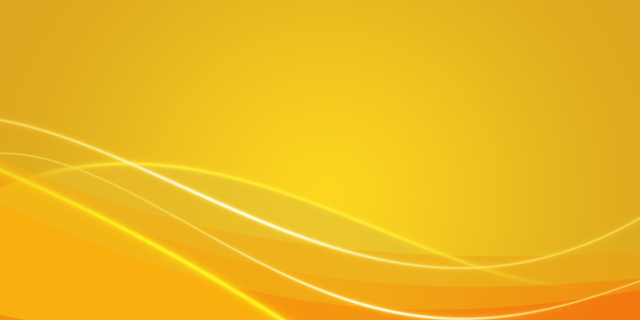
Write a WebGL 2 fragment shader that draws this background.

```glsl
#version 300 es
precision highp float;
// Golden backdrop with layered orange waves and glowing curved ribbons.
uniform vec2 u_resolution;
out vec4 outColor;

// Smooth quartic passing through five heights at x = 0, 0.5, 1, 1.5, 2
float wave(float x, float first, vec4 rest) {
    float u = x * 2.0;
    float a = u - 1.0, b = u - 2.0, c = u - 3.0, d = u - 4.0;
    return first * a * b * c * d / 24.0
         + dot(rest, vec4(-u * b * c * d / 6.0, u * a * c * d / 4.0,
                          -u * a * b * d / 6.0, u * a * b * c / 24.0));
}

// Soft-edged coverage of the area under a curve
float below(float offset) {
    float edge = 0.8 / u_resolution.y;
    return 1.0 - smoothstep(-edge, edge, offset);
}

// Perpendicular distance to a curve from its vertical offset
float curveDistance(float offset) {
    float slope = length(vec2(dFdx(offset), dFdy(offset))) * u_resolution.y;
    return abs(offset) / max(slope, 0.5);
}

float glow(float dist, float width) {
    return exp(-dist * dist / (width * width));
}

// Rises and falls around a centre along the ribbon
float swell(float x, float centre, float spread) {
    float t = (x - centre) / spread;
    return exp(-t * t);
}

void main() {
    vec2 p = gl_FragCoord.xy / u_resolution * vec2(2.0, 1.0);
    float x = p.x;

    // Radial golden background
    float radius = length((p - vec2(1.02, 0.39)) * vec2(1.0, 1.05));
    vec3 color = mix(vec3(0.995, 0.845, 0.12), vec3(0.865, 0.655, 0.12),
                     smoothstep(-0.15, 1.2, radius));

    // Vertical offsets from the ribbons and the wave edges
    float white = p.y - wave(x, 0.625, vec4(0.448, 0.240, 0.164, 0.318));
    float arch = p.y - wave(x, 0.414, vec4(0.484, 0.357, 0.164, 0.120));
    float lower = p.y - wave(x, 0.521, vec4(0.349, 0.094, 0.005, 0.122));
    float diagonal = p.y - (0.469 - 0.43 * x - 0.115 * x * x);
    float upperWave = p.y - wave(x, 0.505, vec4(0.326, 0.232, 0.200, 0.214));
    float middleWave = p.y - wave(x, 0.466, vec4(0.258, 0.138, 0.104, 0.130));
    float deepWave = p.y - wave(x, 0.362, vec4(0.167, 0.055, 0.036, 0.094));

    // Translucent veil under the arch
    float underArch = below(arch);
    float veil = underArch * (1.0 - smoothstep(1.2, 1.6, x));
    color = mix(color, vec3(0.88, 0.74, 0.20), 0.6 * veil);
    color = mix(color, vec3(0.92, 0.72, 0.13), 0.45 * below(white) * veil);

    // Stacked waves, warmer towards the bottom and the right
    float right = smoothstep(0.9, 2.0, x);
    color = mix(color, mix(vec3(0.94, 0.68, 0.09), vec3(0.91, 0.64, 0.09), right),
                0.65 * below(upperWave));
    color = mix(color, mix(vec3(0.96, 0.65, 0.06), vec3(0.95, 0.52, 0.06), right),
                0.65 * below(middleWave));

    // Lighter sheet to the left of the diagonal
    float leftSheet = below(diagonal);
    color = mix(color, vec3(0.95, 0.73, 0.09), 0.8 * leftSheet * underArch);

    // Lowest wave and the dark corners
    vec3 deepColor = mix(vec3(0.96, 0.58, 0.05), vec3(0.95, 0.46, 0.05), right);
    deepColor = mix(deepColor, vec3(0.98, 0.68, 0.05), leftSheet);
    color = mix(color, deepColor, 0.85 * below(deepWave));
    color = mix(color, vec3(0.95, 0.53, 0.05), 0.7 * below(p.y - 0.016 + 0.2 * x));

    // Soft yellow arch
    float archDist = curveDistance(arch);
    float archLight = smoothstep(0.0, 0.4, x) * (1.0 - smoothstep(1.1, 1.9, x));
    color = mix(color, vec3(1.0, 0.92, 0.20), archLight *
                (0.75 * glow(archDist, 0.006) + 0.2 * glow(archDist, 0.015)));

    // Broad yellow diagonal
    float diagDist = curveDistance(diagonal);
    float diagLight = 0.5 + 0.5 * smoothstep(0.0, 0.6, x);
    color = mix(color, vec3(1.0, 0.88, 0.05), 0.5 * glow(diagDist, 0.018) * diagLight);
    color = mix(color, vec3(1.0, 0.96, 0.15), 0.95 * glow(diagDist, 0.007) * diagLight);

    // White-hot upper ribbon with a yellow halo
    float whiteDist = curveDistance(white);
    float heat = swell(x, 0.75, 0.5);
    color = mix(color, vec3(1.0, 0.87, 0.20), 0.5 * glow(whiteDist, 0.013) * (0.35 + 0.65 * heat));
    color = mix(color, mix(vec3(0.97, 0.88, 0.38), vec3(1.0, 1.0, 0.94), heat),
                (0.75 + 0.25 * heat) * glow(whiteDist, 0.0037 + 0.002 * heat));

    // Fine lower ribbon, brightest near its trough
    float lowerDist = curveDistance(lower);
    float shine = swell(x, 1.2, 0.45);
    color = mix(color, vec3(1.0, 0.82, 0.15), 0.5 * glow(lowerDist, 0.012) * shine);
    color = mix(color, mix(vec3(0.97, 0.86, 0.35), vec3(1.0, 1.0, 0.90), shine),
                (0.7 + 0.3 * shine) * glow(lowerDist, 0.003 + 0.0018 * shine));

    outColor = vec4(color, 1.0);
}
```
